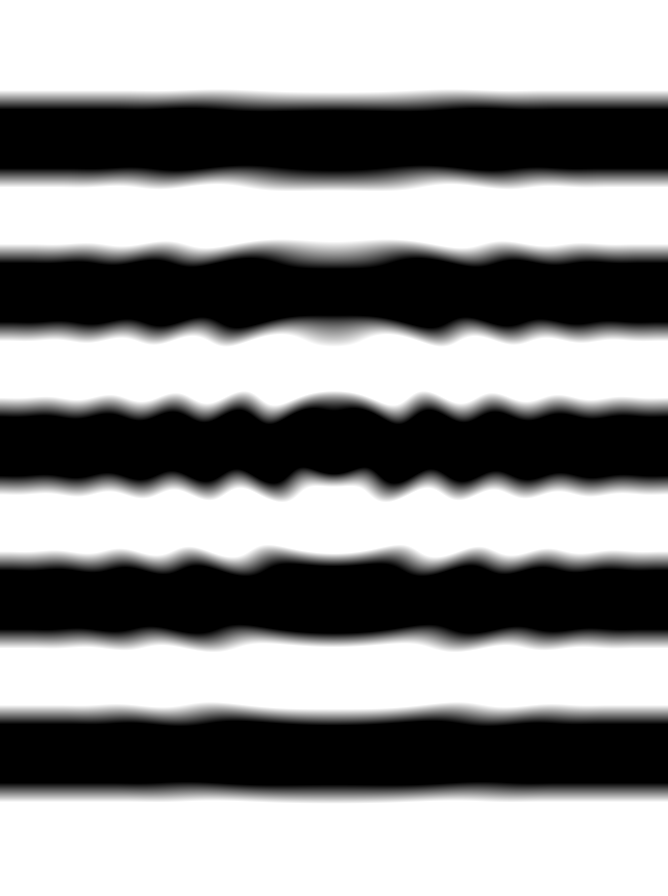
Give the GLSL for this pattern, as a Shadertoy shader.

```glsl
// Five soft black bars on white, bent by a fading ring ripple from the centre.
#define BAR_COUNT 5.0
#define BAR_PERIOD 0.1715
#define BAR_HALF_WIDTH 0.0435
#define EDGE_SOFTNESS 0.0108
#define CENTRE vec2(0.5, 0.502)
#define RIPPLE_HEIGHT 0.0105
#define RIPPLE_REACH 0.5
#define RIPPLE_FREQUENCY 65.0
#define RIPPLE_PHASE 3.37
#define INK vec3(0.0)
#define PAPER vec3(1.0)

// Vertical shift of the bars at a point relative to the centre.
float rippleShift(vec2 p) {
    float radius = length(p);
    float fade = max(0.0, 1.0 - radius / RIPPLE_REACH);
    return RIPPLE_HEIGHT * fade * cos(RIPPLE_FREQUENCY * radius - RIPPLE_PHASE);
}

// Signed distance to the nearest bar in a finite, centred stack.
float barDistance(float y) {
    float lastBar = 0.5 * (BAR_COUNT - 1.0);
    float index = clamp(floor(y / BAR_PERIOD + 0.5), -lastBar, lastBar);
    return abs(y - index * BAR_PERIOD) - BAR_HALF_WIDTH;
}

void mainImage(out vec4 fragColor, in vec2 fragCoord) {
    // Both axes span 0 to 1, so the rings stretch with the canvas.
    vec2 p = fragCoord / iResolution.xy - CENTRE;

    // Linear ramp across each edge.
    float edge = barDistance(p.y - rippleShift(p));
    float paperAmount = clamp(0.5 + 0.5 * edge / EDGE_SOFTNESS, 0.0, 1.0);

    fragColor = vec4(mix(INK, PAPER, paperAmount), 1.0);
}
```
